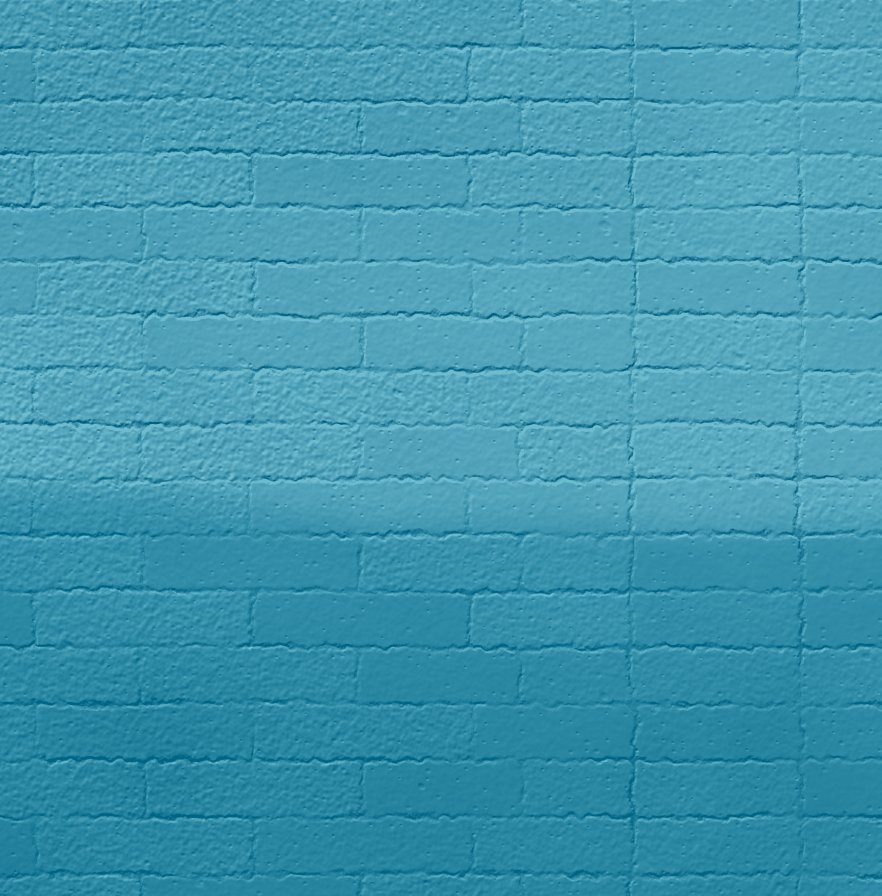
Give the GLSL for this texture, as a Shadertoy shader.

```glsl
// Painted turquoise brick wall with thin crumbly joints, pebbled faces and a soft shadow below.

// Lengths are fractions of the canvas height.
const vec3 DEEP_PAINT = vec3(0.09, 0.45, 0.565);
const vec3 PALE_PAINT = vec3(0.38, 0.69, 0.77);
const vec3 SHADE_TINT = vec3(-0.005, 0.014, 0.014);
const float FIRST_JOINT = 0.0534;    // depth of the first bed joint below the top
const float COURSE = 0.0587;         // course height at the top
const float COURSE_GROWTH = 0.00019; // courses grow slightly downwards
const float BRICK = 0.2435;
const float EVEN_START = 0.039;
const float ODD_START = 0.160;
const float ODD_CUT = 0.583;         // closing joint of the odd courses
const float STACK_START = 0.706;     // from here the joints line up vertically
const float STACK_BRICK = 0.1885;
const float JOINT_HALF = 0.0012;
const float JOINT_BEVEL = 0.0036;
const float CORNER = 0.007;
const float RAGGED = 0.0110;
const float WAVER = 0.0045;
const vec2 TO_LIGHT = vec2(-0.40, 0.92);
const float RELIEF_STEP = 0.0019;
const float RELIEF_GAIN = 1.10;

float hash(vec2 p) {
    vec3 q = fract(vec3(p.xyx) * 0.1031);
    q += dot(q, q.yzx + 33.33);
    return fract((q.x + q.y) * q.z);
}

float noise(vec2 p) {
    vec2 i = floor(p), f = fract(p);
    f = f * f * (3.0 - 2.0 * f);
    return mix(mix(hash(i), hash(i + vec2(1, 0)), f.x),
               mix(hash(i + vec2(0, 1)), hash(i + vec2(1, 1)), f.x), f.y);
}

float fbm(vec2 p) {
    float sum = 0.0, amp = 0.5;
    for (int i = 0; i < 4; i++) {
        sum += amp * noise(p);
        p = mat2(1.6, 1.2, -1.2, 1.6) * p + 17.3;
        amp *= 0.5;
    }
    return sum;
}

// Round dents, at most one per cell
float dents(vec2 p, float cell, float chance) {
    vec2 id = floor(p / cell) + 50.0;
    vec2 centre = 0.35 + 0.3 * vec2(hash(id), hash(id + 19.0));
    float radius = mix(0.14, 0.32, hash(id + 37.0));
    float dist = length((fract(p / cell) - centre) * vec2(0.8, 1.1));
    return step(hash(id + 71.0), chance) * smoothstep(radius, radius * 0.3, dist);
}

// Left and right joints of the brick that holds x
vec2 brickSpan(float x, float row) {
    bool odd = mod(row, 2.0) > 0.5;
    if (x > STACK_START) {
        float left = STACK_START + floor((x - STACK_START) / STACK_BRICK) * STACK_BRICK;
        return vec2(left, left + STACK_BRICK);
    }
    if (odd && x > ODD_CUT) return vec2(ODD_CUT, STACK_START);
    float start = odd ? ODD_START : EVEN_START;
    float left = start + floor((x - start) / BRICK) * BRICK;
    return vec2(left, min(left + BRICK, odd ? ODD_CUT : STACK_START));
}

// x: surface height, y: joint cavity, z: brick hash
vec3 wall(vec2 p) {
    // Ragged, wavering outlines
    vec2 crumb = vec2(fbm(p * 105.0), fbm(p * 105.0 + 40.0)) - 0.47;
    vec2 drift = vec2(noise(p * 9.0), noise(p * 9.0 + 60.0)) - 0.5;
    vec2 q = p + RAGGED * crumb + WAVER * drift;

    // Course and brick
    float depth = 1.0 - q.y - FIRST_JOINT;
    float course = (sqrt(COURSE * COURSE + 4.0 * COURSE_GROWTH * depth) - COURSE) / (2.0 * COURSE_GROWTH);
    float row = floor(course);
    float pitch = COURSE + 2.0 * COURSE_GROWTH * course;
    q.x += 0.006 * (hash(vec2(row + 5.0, 3.0)) - 0.5);
    vec2 span = brickSpan(q.x, row);
    float id = hash(vec2(floor(span.x * 200.0) + 80.0, row * 7.0 + 31.0));

    // Distance inward from the rounded brick outline
    vec2 inset = vec2(min(q.x - span.x, span.y - q.x),
                      min(course - row, row + 1.0 - course) * pitch);
    float inside = min(min(inset.x, inset.y), CORNER - length(max(CORNER - inset, 0.0)));
    float groove = 1.0 - smoothstep(-JOINT_BEVEL * 0.4, JOINT_BEVEL, inside - JOINT_HALF);

    // Paint fills the joints unevenly, head joints most of all
    float open = 0.5 * noise(p * vec2(13.0, 20.0) + 9.0) + 0.5 * noise(p * 60.0 + 23.0);
    float strength = mix(0.50, 1.30, smoothstep(0.25, 0.75, open));
    float head = smoothstep(-0.004, 0.004, inset.y - inset.x);
    float stacked = smoothstep(STACK_START - 0.03, STACK_START - 0.01, p.x);
    groove *= strength * mix(1.0, mix(0.75, 1.05, stacked), head);

    // Pebbled skin, smoother on some bricks and to the right, crumbly near joints
    float rough = mix(0.22, 0.75, smoothstep(0.15, 0.65, id)) * mix(1.1, 0.65, smoothstep(0.4, 0.75, p.x));
    vec2 turned = mat2(0.8, 0.6, -0.6, 0.8) * p;
    float grain = noise(turned * 205.0) + 0.5 * noise(p * 310.0 + 11.0) - 0.75;
    float lumps = smoothstep(0.010, 0.001, inside) * (noise(turned * 140.0 + 90.0) - 0.5);
    float holes = 0.45 * dents(p, 0.0105, 0.16) + 0.7 * dents(turned, 0.026, 0.03);
    float swell = noise(turned * 42.0) - 0.5;
    return vec3(rough * grain + 0.65 * lumps - groove - holes + 0.18 * swell, groove, id);
}

void mainImage(out vec4 fragColor, in vec2 fragCoord) {
    vec2 p = fragCoord / iResolution.y;
    float down = 1.0 - p.y;

    // Broad light: brightest above the soft shadow edge, dim below
    float edge = 0.535 + 0.045 * smoothstep(0.0, 0.5, p.x) + 0.02 * (noise(p * 5.0) - 0.5);
    float lit = 1.0 - smoothstep(edge - 0.035, edge + 0.035, down);
    float upper = 0.58 + 0.26 * smoothstep(0.0, 0.55, down + 0.35 * p.x);
    float lower = 0.36 - 0.15 * smoothstep(0.58, 0.85, down) + 0.07 * p.x;
    float tone = mix(lower, upper, lit) + 0.20 * (fbm(p * 6.0) - 0.47);

    // Relief lit from the upper left
    vec3 here = wall(p);
    float relief = here.x - wall(p + TO_LIGHT * RELIEF_STEP).x;
    tone += RELIEF_GAIN * relief * mix(0.65, 1.0, lit);
    tone += 0.09 * (here.z - 0.5) - 0.18 * here.y * here.y;

    vec3 paint = mix(DEEP_PAINT, PALE_PAINT, clamp(tone, -0.30, 1.20));
    fragColor = vec4(paint + SHADE_TINT * (1.0 - lit), 1.0);
}
```
